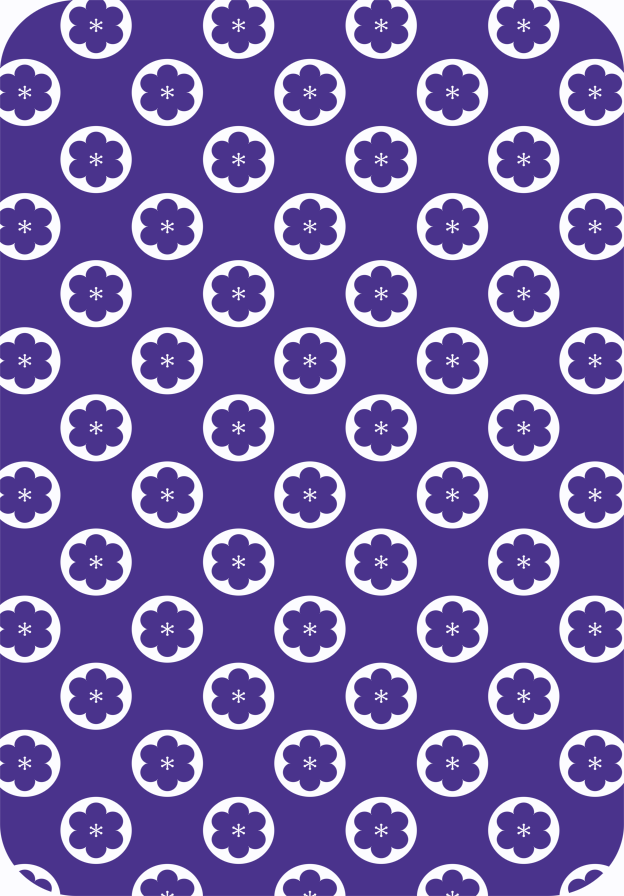
A Shadertoy shader for this pattern:

```glsl
// Staggered white discs with six-petalled violet flowers on a rounded violet card.
#define VIOLET vec3(0.29, 0.20, 0.55)
#define WHITE vec3(0.99, 0.99, 1.0)
#define REPEATS vec2(4.377, 6.678)      // cells across and down
#define LATTICE_ORIGIN vec2(0.174, -0.011)
#define DISC_RADIUS 0.25                // in cells
#define CORNER_RADIUS 0.54              // in cells
#define PETAL_DISTANCE 0.54             // the rest in disc radii
#define PETAL_RADIUS 0.29
#define CORE_RADIUS 0.55
#define STAR_LENGTH 0.165
#define STAR_HALF_WIDTH 0.02
#define STAR_TIP_RADIUS 0.034

// Offset to the nearest centre of the staggered lattice
vec2 nearestCentre(vec2 p) {
    vec2 cornerOffset = fract(p + 0.5) - 0.5;
    vec2 middleOffset = fract(p) - 0.5;
    return dot(cornerOffset, cornerOffset) < dot(middleOffset, middleOffset)
        ? cornerOffset : middleOffset;
}

// Fold six sectors onto the one around the upward axis
vec2 foldSixfold(vec2 p) {
    const vec2 mirrorNormal = vec2(0.8660254, -0.5);
    p = abs(p);
    p -= 2.0 * max(dot(p, mirrorNormal), 0.0) * mirrorNormal;
    return vec2(abs(p.x), p.y);
}

float flowerDistance(vec2 p) {
    float petal = length(p - vec2(0.0, PETAL_DISTANCE)) - PETAL_RADIUS;
    return min(petal, length(p) - CORE_RADIUS);
}

// Thin arms with small round tips
float starDistance(vec2 p) {
    vec2 alongArm = vec2(0.0, clamp(p.y, 0.0, STAR_LENGTH));
    float arm = length(p - alongArm) - STAR_HALF_WIDTH;
    float tip = length(p - vec2(0.0, STAR_LENGTH)) - STAR_TIP_RADIUS;
    return min(arm, tip);
}

float roundedBoxDistance(vec2 p, vec2 halfSize, float radius) {
    vec2 d = abs(p) - halfSize + radius;
    return length(max(d, 0.0)) + min(max(d.x, d.y), 0.0) - radius;
}

// Smooth coverage of the inside of a shape
float coverage(float d, float softness) {
    return 1.0 - smoothstep(-softness, softness, d);
}

void mainImage(out vec4 fragColor, in vec2 fragCoord) {
    vec2 cell = fragCoord / iResolution.xy * REPEATS;
    float softness = 0.7 * REPEATS.y / iResolution.y;
    float motifSoftness = softness / DISC_RADIUS;

    // Disc, flower and star, layered from back to front
    vec2 motif = nearestCentre(cell - LATTICE_ORIGIN) / DISC_RADIUS;
    vec2 sector = foldSixfold(motif);
    float white = coverage(length(motif) - 1.0, motifSoftness);
    white *= 1.0 - coverage(flowerDistance(sector), motifSoftness);
    white = max(white, coverage(starDistance(sector), motifSoftness));

    // White outside the rounded card corners
    float card = roundedBoxDistance(cell - 0.5 * REPEATS, 0.5 * REPEATS, CORNER_RADIUS);
    white = max(white, smoothstep(0.0, 2.0 * softness, card + softness));

    fragColor = vec4(mix(VIOLET, WHITE, white), 1.0);
}
```
